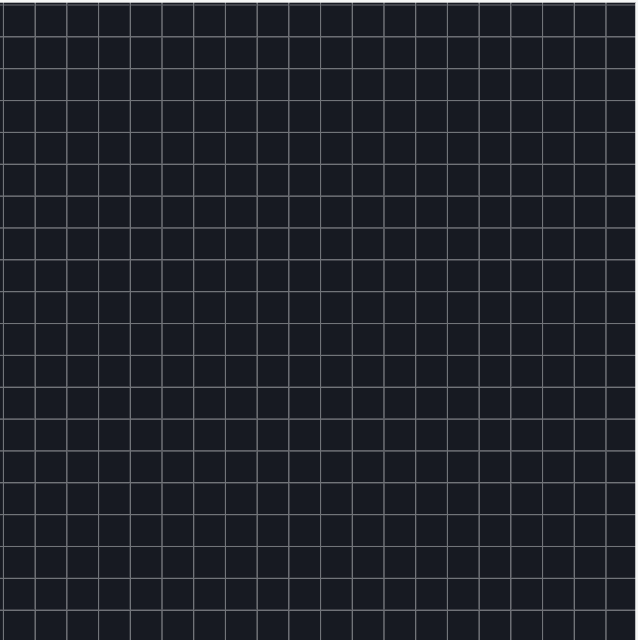
Write a WebGL 2 fragment shader that draws this pattern.

```glsl
#version 300 es
precision highp float;
// A fine grey grid, twenty lines each way, on a dark navy ground.
// Each line set is a repeated distance turned into antialiased coverage;
// narrow pale margins close the top and right edges.

uniform vec2 u_resolution;
out vec4 fragColor;

// All lengths are fractions of the canvas height.
const vec2 PITCH = vec2(0.04955, 0.04977);      // across, down
const vec2 FIRST_LINE = vec2(0.00537, 0.0078);  // from the left, from the top
const float LINE_WIDTH = 0.00205;
const float TOP_MARGIN = 0.0042;
const float RIGHT_MARGIN = 0.0043;
const float EDGE_SOFTNESS = 0.72;               // in pixels

const vec3 GROUND = vec3(0.092, 0.102, 0.133);
const vec3 LINE = vec3(0.445, 0.453, 0.475);
const vec3 MARGIN = vec3(0.96, 0.965, 0.96);

// Smooth-edged mask of a signed distance (negative inside).
float coverage(float dist, float softness) {
  return clamp(0.5 - dist / softness, 0.0, 1.0);
}

// Parallel lines, one every pitch, the first centred on start.
float lines(float x, float start, float pitch, float width, float pixel) {
  float nearest = abs(fract((x - start) / pitch + 0.5) - 0.5) * pitch;
  float thin = min(width / pixel, 1.0);  // fade lines narrower than a pixel
  float halfWidth = 0.5 * max(width, pixel);
  return coverage(nearest - halfWidth, EDGE_SOFTNESS * pixel) * thin;
}

void main() {
  float pixel = 1.0 / u_resolution.y;
  vec2 p = gl_FragCoord.xy * pixel;
  float fromTop = 1.0 - p.y;
  float fromRight = u_resolution.x * pixel - p.x;

  // Grid, with its uppermost line fainter than the rest
  float vertical = lines(p.x, FIRST_LINE.x, PITCH.x, LINE_WIDTH, pixel);
  float horizontal = lines(fromTop, FIRST_LINE.y, PITCH.y, LINE_WIDTH, pixel);
  horizontal *= mix(0.65, 1.0, step(0.5 * PITCH.y, fromTop));
  vec3 color = mix(GROUND, LINE, max(vertical, horizontal));

  // Pale margins
  float margin = max(coverage(fromTop - TOP_MARGIN, pixel),
                     coverage(fromRight - RIGHT_MARGIN, pixel));
  color = mix(color, MARGIN, margin);

  fragColor = vec4(color, 1.0);
}
```
